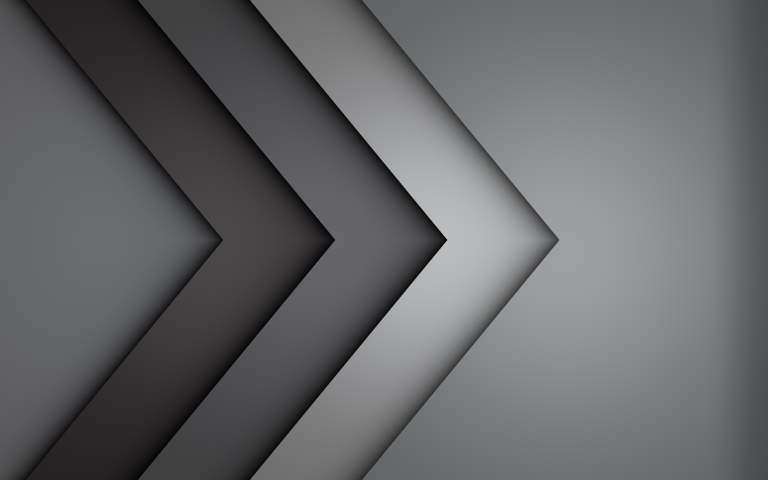
Write a WebGL 1 fragment shader that draws this background.

```glsl
precision highp float;

uniform vec2 u_resolution;

const float FIRST_TIP = 0.465;
const float SPACING = 0.2335;
const float SLOPE = 0.823;
const float SHADOW_WIDTH = 0.027;

// Radial blend from a bright core to a darker rim
vec3 glow(vec2 p, vec2 center, vec3 rim, vec3 core, float falloff) {
    vec2 offset = p - center;
    return mix(rim, core, exp(-falloff * dot(offset, offset)));
}

// Signed distance to a right-pointing wedge edge, positive on its left
float wedge(vec2 p, float tip) {
    return (tip - SLOPE * abs(p.y - 0.5) - p.x) / sqrt(1.0 + SLOPE * SLOPE);
}

// Lays a lit sheet over the base, shaded along its pointed edge
vec3 addSheet(vec3 base, vec2 p, float index, vec3 rim, vec3 core,
              float shadow, float pixel) {
    float tip = FIRST_TIP + index * SPACING;
    float d = wedge(p, tip);
    vec3 sheet = glow(p, vec2(tip - SPACING, 0.5), rim, core, 6.5);
    sheet *= 1.0 - shadow * exp(-max(d, 0.0) / SHADOW_WIDTH);
    return mix(base, sheet, smoothstep(-0.7 * pixel, 0.7 * pixel, d));
}

void main() {
    vec2 p = gl_FragCoord.xy / u_resolution.y;
    float aspect = u_resolution.x / u_resolution.y;
    float pixel = 1.0 / u_resolution.y;

    // Backdrop with a dim right border
    vec3 color = glow(p, vec2(1.17, 0.48), vec3(0.36, 0.365, 0.37),
                      vec3(0.62, 0.625, 0.64), 5.5);
    color *= mix(0.74, 1.0, smoothstep(0.0, 0.13, aspect - p.x));

    // Sheets stacked from right to left
    color = addSheet(color, p, 3.0, vec3(0.41, 0.41, 0.415),
                     vec3(0.73, 0.735, 0.74), 0.68, pixel);
    color = addSheet(color, p, 2.0, vec3(0.235, 0.235, 0.24),
                     vec3(0.40, 0.40, 0.415), 0.92, pixel);
    color = addSheet(color, p, 1.0, vec3(0.135, 0.12, 0.122),
                     vec3(0.29, 0.28, 0.285), 0.92, pixel);
    color = addSheet(color, p, 0.0, vec3(0.34, 0.34, 0.345),
                     vec3(0.42, 0.425, 0.44), 0.88, pixel);

    gl_FragColor = vec4(color, 1.0);
}
```
